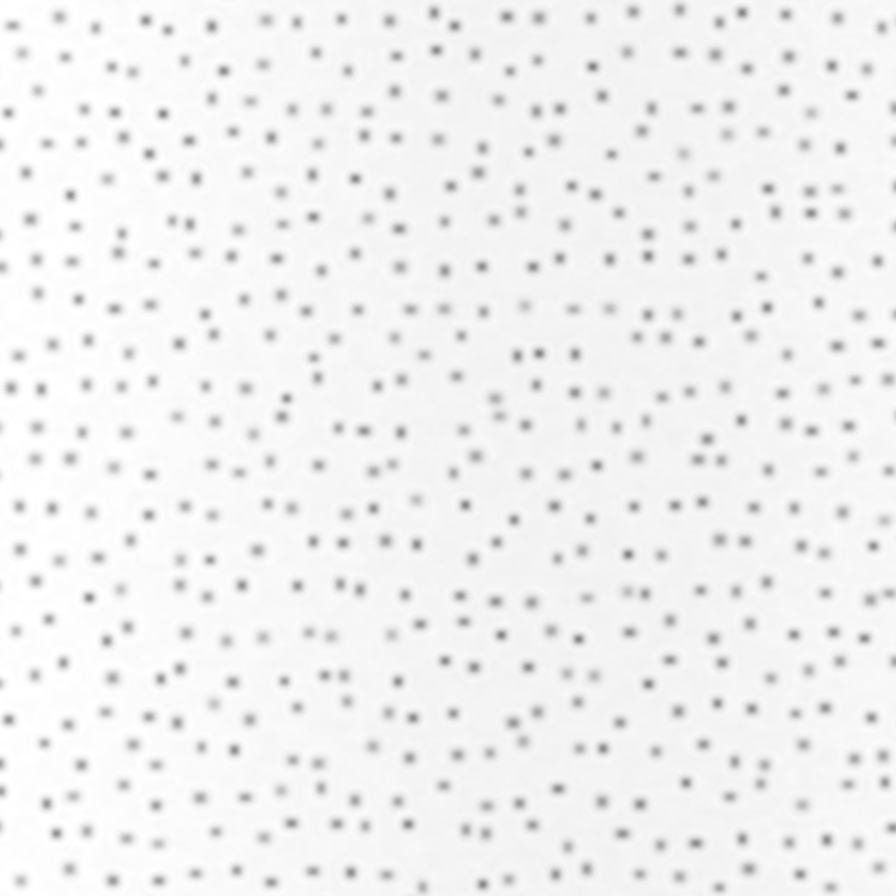
Write a Shadertoy shader that draws this texture.

```glsl
const float DOT_ROWS = 22.0;
const float DOT_JITTER = 0.6;
const float DOT_SIZE = 0.104;   // blur radius, in cells
const vec3 PAPER_TINT = vec3(1.0);

vec3 hash32(vec2 p) {
    vec3 q = fract(vec3(p.xyx) * vec3(0.1031, 0.1030, 0.0973));
    q += dot(q, q.yxz + 33.33);
    return fract((q.xxy + q.yzz) * q.zyx);
}

float valueNoise(vec2 p) {
    vec2 cell = floor(p);
    vec2 f = fract(p);
    f = f * f * (3.0 - 2.0 * f);
    float bottom = mix(hash32(cell).x, hash32(cell + vec2(1.0, 0.0)).x, f.x);
    float top = mix(hash32(cell + vec2(0.0, 1.0)).x, hash32(cell + 1.0).x, f.x);
    return mix(bottom, top, f.y);
}

// Soft, slightly square spot with a faint bright rim
float softDot(vec2 offset, vec2 radius) {
    vec2 q = abs(offset) / radius;
    float d = pow(pow(q.x, 2.4) + pow(q.y, 2.4), 1.0 / 2.4);
    float core = exp(-0.5 * d * d);
    float rim = exp(-3.0 * (d - 3.3) * (d - 3.3));
    return core - 0.025 * rim;
}

// Jittered dots; every row is shifted at random to hide the columns
float dotInk(vec2 p) {
    float ink = 0.0;
    for (int j = -1; j <= 1; j++) {
        float row = floor(p.y) + float(j);
        float shift = hash32(vec2(row + 40.0, 71.0)).x;
        for (int i = -1; i <= 1; i++) {
            float column = floor(p.x - shift) + float(i);
            vec2 id = vec2(column, row) + 40.0;
            vec3 place = hash32(id);
            vec3 form = hash32(id + 137.0);
            vec2 center = vec2(column + shift, row) + 0.5 + DOT_JITTER * (place.xy - 0.5);
            vec2 radius = DOT_SIZE * mix(vec2(0.86, 0.82), vec2(1.18, 1.08), form.xy);
            float strength = mix(0.40, 0.25, 0.5 * (form.x + form.y)) + 0.14 * (form.z - 0.5);
            ink += strength * softDot(p - center, radius);
        }
    }
    return ink;
}

// White at the left, pale grey right of the middle, with a fine paper grain
float paperTone(vec2 uv) {
    float tone = mix(0.995, 0.953, smoothstep(-0.05, 0.62, uv.x));
    tone += 0.015 * smoothstep(0.75, 1.0, uv.x);
    float grain = valueNoise(uv * vec2(60.0, 85.0)) + 0.6 * valueNoise(uv * 150.0 + 9.0);
    return tone + 0.014 * (grain - 0.8);
}

void mainImage(out vec4 fragColor, in vec2 fragCoord) {
    vec2 uv = fragCoord / iResolution.y;
    float tone = paperTone(uv) - dotInk(uv * DOT_ROWS);
    fragColor = vec4(clamp(tone * PAPER_TINT, 0.0, 1.0), 1.0);
}
```
